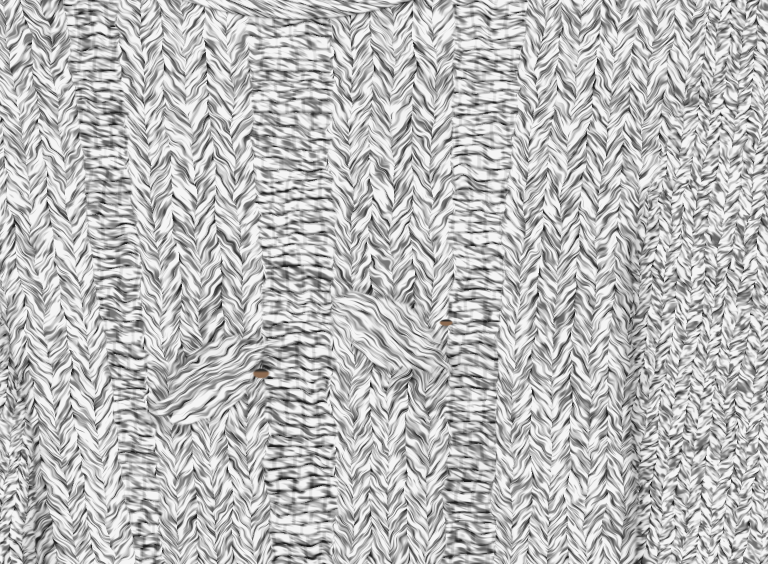
A Shadertoy shader for this texture:

```glsl
// Chunky marled grey sweater: ribs, purl panels, two crossed cables and fine sleeves.

const vec3 HOLE_BROWN = vec3(0.55, 0.42, 0.32);

float hash(vec2 p) {
    vec3 q = fract(p.xyx * vec3(0.1031, 0.1030, 0.0973));
    q += dot(q, q.yzx + 33.33);
    return fract((q.x + q.y) * q.z);
}

float noise(vec2 p) {
    vec2 i = floor(p), f = fract(p);
    f = f * f * (3.0 - 2.0 * f);
    return mix(mix(hash(i), hash(i + vec2(1, 0)), f.x),
               mix(hash(i + vec2(0, 1)), hash(i + vec2(1, 1)), f.x), f.y);
}

// Marled strands: s.x runs along a strand, s.y counts strands, grain sets fibres per strand
float yarn(vec2 s, float seed, float grain) {
    float id = floor(s.y), f = s.y - id;
    float gap = 1.0 - smoothstep(0.0, 0.22, min(f, 1.0 - f));
    vec2 twist = vec2(s.x * 1.9 + seed * 7.3 + id * 3.7, s.y * grain + s.x * 1.8);
    float fibre = 0.6 * noise(twist) + 0.4 * noise(twist * vec2(1.4, 1.8) + 31.0);
    float tone = hash(vec2(id, seed + 5.0)) - 0.5;
    return 1.0 - 0.56 * smoothstep(0.34, 0.86, fibre) - 0.25 * gap + 0.08 * tone;
}

// Columns of V stitches: column counts columns, row counts stitches
float rib(float column, float row, float slope, float grain) {
    float id = floor(column), u = (column - id) * 2.0 - 1.0;
    float arm = abs(u), side = step(0.0, u);
    float v = row - slope * arm + 0.22 * side + hash(vec2(id, 9.0));
    float shade = yarn(vec2(arm * 1.5, v), id * 2.0 + side, grain);
    float tip = 0.78 + 0.2 * sin(3.14159 * fract(v));
    float ladder = smoothstep(tip, tip + 0.2, arm);
    float crease = 1.0 - smoothstep(0.0, 0.14, arm);
    float depth = 0.08 + 0.42 * smoothstep(0.3, 0.9, noise(vec2(id * 5.0, row * 1.6)));
    return shade - ladder * depth - 0.06 * crease;
}

// Horizontal rows of short dashes, each row shifted by chance
float purl(vec2 p) {
    float v = p.y * 51.0 + 0.55 * noise(vec2(p.x * 40.0, p.y * 22.0));
    float x = p.x * 34.0 + hash(vec2(floor(v), 2.0));
    float bump = cos(6.28318 * x);
    float shade = yarn(vec2(x, v + 0.001), 3.0, 4.0);
    float under = (1.0 - smoothstep(0.08, 0.3, fract(v))) * noise(vec2(x * 1.5, v));
    float ends = smoothstep(0.6, 1.0, bump) * 0.13;
    float band = noise(vec2(p.x * 6.0, p.y * 24.0)) - 0.5;
    return shade - ends - 0.3 * under + 0.09 * band;
}

// 1 between left and right, with soft borders
float between(float x, float left, float right) {
    return smoothstep(left - 0.004, left + 0.004, x) * (1.0 - smoothstep(right - 0.004, right + 0.004, x));
}

// A three-column cable panel laid over shade, with ragged borders
float cable(float shade, vec2 p, float left, float right) {
    float column = (p.x - left) / (right - left) * 3.0;
    float ragged = 0.014 * (noise(vec2(column * 2.0, p.y * 54.0)) - 0.5);
    return mix(shade, rib(column, p.y * 27.0, 1.5, 7.5), between(p.x + ragged, left, right));
}

// Diagonal bundle where a cable crosses; lean is +1 or -1
float crossing(float shade, vec2 p, vec2 center, float lean) {
    vec2 q = p - center, along = vec2(0.76, 0.65 * lean);
    vec2 s = vec2(dot(q, along), dot(q, vec2(-along.y, along.x)));
    s.y += 9.0 * s.x * s.x * s.x * lean;
    float ragged = noise(vec2(s.x * 14.0, s.y * 110.0)) - 0.5;
    float d = length(s / vec2(0.120, 0.055)) + 0.4 * ragged;
    float shadow = 0.16 * (1.0 - smoothstep(0.9, 1.3, d));
    // Strands taper because each one drifts across the bundle
    float drift = 0.7 * noise(vec2(s.x * 22.0, s.y * 25.0));
    float bundle = yarn(vec2(s.x * 22.0, s.y * 58.0 + drift), 8.0 + lean, 5.5) - 0.03;
    return mix(shade - shadow, bundle, 1.0 - smoothstep(0.85, 1.02, d));
}

// Small gap in the knit that lets the lining through
vec3 hole(vec3 color, vec2 p, vec2 center, vec2 size) {
    vec2 q = (p - center) / size;
    vec3 inside = mix(HOLE_BROWN, vec3(0.15), smoothstep(0.0, 0.7, q.y));
    return mix(color, inside, 1.0 - smoothstep(0.75, 1.1, length(q)));
}

vec3 sweater(vec2 p) {
    float t = 1.0 - p.y;
    // Hand-made unevenness
    vec2 w = p + 0.012 * (vec2(noise(p * 17.0), noise(p * 17.0 + 40.0)) - 0.5);
    vec2 fine = w + 0.007 * (vec2(noise(p * 65.0), noise(p * 65.0 + 70.0)) - 0.5);

    // Front panels
    float leftRib = 0.11 + 0.125 * t;
    float rightRib = 0.935 - 0.12 * t + 0.057 * t * t;
    float shade = purl(w);
    float leftSide = rib((fine.x - leftRib) / 0.068, fine.y * 28.0, 1.4, 7.5);
    float rightSide = rib((fine.x - rightRib) / 0.066, fine.y * 28.0, 1.4, 7.5);
    shade = mix(shade, leftSide, between(fine.x, -1.0, leftRib));
    shade = mix(shade, rightSide, between(fine.x, rightRib, 3.0));
    shade = cable(shade, fine, 0.205 + 0.085 * t, 0.44 + 0.042 * t);
    shade = cable(shade, fine, 0.585 + 0.007 * t, 0.81 - 0.022 * t);
    shade = crossing(shade, fine, vec2(0.376, 0.326), 1.0);
    shade = crossing(shade, fine, vec2(0.691, 0.410), -1.0);

    // Sleeves with armhole shadows
    float seam = mix(1.25, 1.105, smoothstep(0.0, 0.5, t)) + 0.025 * t;
    float cuff = 0.075 * smoothstep(0.46, 0.85, t) - 0.01;
    float sleeve = rib((fine.x + 0.12 * t) / 0.045, fine.y * 43.0 + fine.x * 6.0, 1.2, 4.5);
    shade = mix(shade, sleeve - 0.02, max(between(w.x, seam, 3.0), between(w.x, -1.0, cuff)));
    shade -= 0.22 * exp(-abs(p.x - seam) * 60.0) * smoothstep(0.25, 0.5, t);
    shade -= 0.18 * exp(-abs(p.x - cuff) * 60.0) * smoothstep(0.45, 0.6, t);

    // Neckline band
    float neck = 0.034 - 0.8 * (w.x - 0.53) * (w.x - 0.53) - t;
    float band = yarn(vec2(w.x * 30.0, neck * 55.0 + w.x * 14.0), 6.0, 5.0);
    shade = mix(shade, band, smoothstep(-0.002, 0.002, neck)) - 0.3 * exp(-abs(neck) * 400.0);

    shade += 0.05 * (noise(p * 5.0) - 0.5);
    vec3 color = vec3(clamp(shade, 0.12, 0.96));
    color = hole(color, p, vec2(0.463, 0.338), vec2(0.015, 0.009));
    return hole(color, p, vec2(0.791, 0.428), vec2(0.012, 0.006));
}

void mainImage(out vec4 fragColor, in vec2 fragCoord) {
    vec3 sum = vec3(0);
    for (int i = 0; i < 4; i++) {
        vec2 offset = vec2(i % 2, i / 2) * 0.5 - 0.25;
        sum += sweater((fragCoord + offset) / iResolution.y);
    }
    fragColor = vec4(sum / 4.0, 1.0);
}
```
